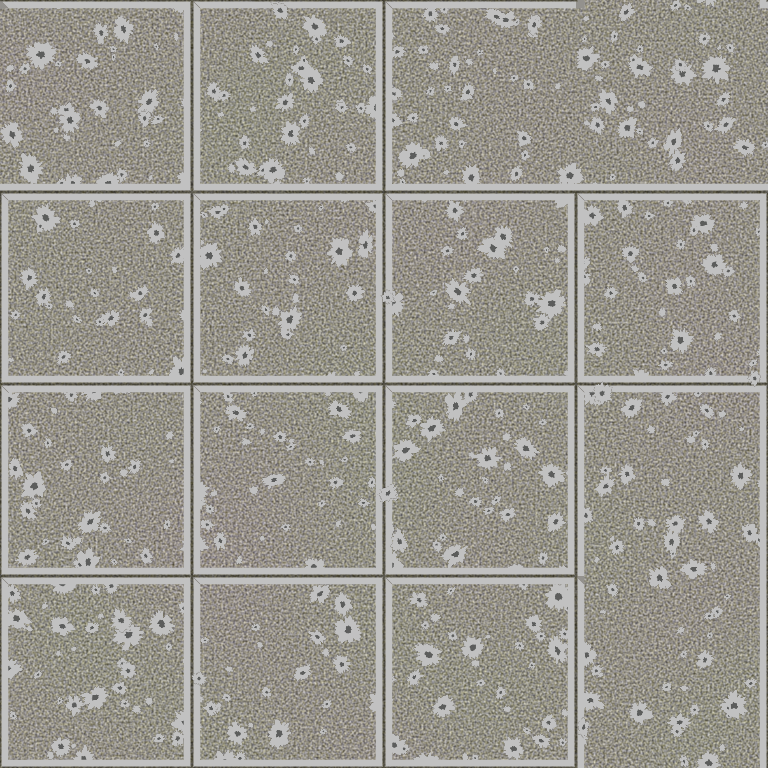
A three.js fragment shader for this pattern:

```glsl
// Grainy stone paving in a four by four grid, with pale frames, dark joints and
// lichen rosettes. Some joints are left out so neighbouring slabs merge; rosettes
// come from jittered lattices, with outlines roughened by gradient noise.
varying vec2 vUv;

const float GRID = 4.0;
const float BAND = 0.0108;
const float JOINT = 0.0021;
const float FAR = 1.0;

const vec3 STONE = vec3(0.580, 0.566, 0.526);
const vec3 PALE = vec3(0.755);
const vec3 RIM = vec3(0.49, 0.48, 0.46);
const vec3 CORE = vec3(0.36, 0.365, 0.36);
const vec3 GROUT = vec3(0.34, 0.33, 0.28);

vec2 hash2(vec2 p) {
  vec3 q = fract(p.xyx * vec3(0.1031, 0.1030, 0.0973));
  q += dot(q, q.yzx + 33.33);
  return fract((q.xx + q.yz) * q.zy);
}

float gradientDot(vec2 cell, vec2 offset) {
  float angle = 6.2832 * hash2(cell).x;
  return dot(vec2(cos(angle), sin(angle)), offset);
}

float gradientNoise(vec2 p) {
  vec2 i = floor(p), f = p - i;
  vec2 u = f * f * (3.0 - 2.0 * f);
  vec2 e = vec2(1.0, 0.0);
  float low = mix(gradientDot(i, f), gradientDot(i + e, f - e), u.x);
  float high = mix(gradientDot(i + e.yx, f - e.yx), gradientDot(i + 1.0, f - 1.0), u.x);
  return mix(low, high, u.y);
}

float cover(float d, float pixel) {
  return 1.0 - smoothstep(-0.6 * pixel, 0.6 * pixel, d);
}

// Square-ended distance to a wall segment
float wallDistance(vec2 p, vec2 center, vec2 halfSize) {
  vec2 v = abs(p - center) - halfSize;
  return max(max(v.x, v.y), 0.0);
}

// Distances to the nearest upright (x) and level (y) joints
vec2 jointDistances(vec2 p) {
  vec2 nearest = vec2(FAR);
  for (int j = -1; j <= 1; j++) {
    for (int i = -1; i <= 1; i++) {
      vec2 cell = floor(p * GRID) + vec2(float(i), float(j));
      vec2 id = mod(cell, GRID);
      bool openSide = id.y > 2.5 && (id.x > 2.5 || id.x < 0.5);
      bool openBase = id.x > 2.5 && id.y < 1.5;
      float side = wallDistance(p, (cell + vec2(0.0, 0.5)) / GRID, vec2(0.0, 0.5 / GRID));
      float base = wallDistance(p, (cell + vec2(0.5, 0.0)) / GRID, vec2(0.5 / GRID, 0.0));
      if (!openSide) nearest.x = min(nearest.x, side);
      if (!openBase) nearest.y = min(nearest.y, base);
    }
  }
  return nearest;
}

// One ragged rosette: distance to its body (x) and to its dark core (y)
vec2 rosette(vec2 p, float radius, vec2 seed) {
  float turn = 6.2832 * seed.x, c = cos(turn), s = sin(turn);
  vec2 q = mat2(c, -s, s, c) * p * vec2(1.0, 1.0 + 0.55 * seed.y);
  float len = length(q);
  vec2 dir = q / max(len, 0.00001);
  vec2 shift = seed * 61.0;
  float ragged = 0.55 * gradientNoise(dir * 2.0 + shift) + 0.5 * gradientNoise(dir * 5.0 + shift);
  float coreShape = 0.7 * gradientNoise(dir * 1.7 + shift + 9.0);
  return vec2(len - radius * (1.0 + ragged), len - radius * 0.29 * (1.0 + coreShape));
}

// Wrapped lattice of rosettes, nearest body and core
vec2 scatter(vec2 p, float count, float density, vec2 sizes, float salt) {
  vec2 nearest = vec2(FAR), home = floor(p * count);
  for (int j = -1; j <= 1; j++) {
    for (int i = -1; i <= 1; i++) {
      vec2 cell = home + vec2(float(i), float(j));
      vec2 key = mod(cell, count) + salt;
      vec2 pick = hash2(key + 17.3);
      if (pick.x < density) {
        vec2 center = (cell + 0.05 + 0.9 * hash2(key)) / count;
        float radius = mix(sizes.x, sizes.y, pick.y);
        nearest = min(nearest, rosette(p - center, radius, hash2(key + 41.7)));
      }
    }
  }
  return nearest;
}

vec3 paintLichen(vec3 color, vec2 d, float pixel) {
  color = mix(color, RIM, 0.7 * cover(d.x - 0.0009, pixel));
  color = mix(color, PALE, cover(d.x, pixel));
  return mix(color, CORE, cover(d.y, pixel));
}

void main() {
  vec2 p = vUv;
  float pixel = max(fwidth(p.x), 0.0001);

  // Speckled stone with a slow drift between olive and mauve
  float grain = gradientNoise(p * 330.0) + 0.7 * gradientNoise(p * 410.0 + 57.0);
  float warmth = gradientNoise(p * 290.0 + 131.0);
  float drift = gradientNoise(p * 5.0 + 3.0);
  vec3 speckle = 0.27 * grain + vec3(0.03, 0.02, -0.09) * warmth;
  vec3 color = STONE + speckle + vec3(0.012, -0.008, 0.018) * drift;

  // Lichen on the slabs, then bare flakes without cores
  vec2 lichen = scatter(p, 20.0, 0.44, vec2(0.009, 0.0175), 3.0);
  lichen = min(lichen, scatter(p, 28.0, 0.30, vec2(0.004, 0.008), 71.0));
  lichen.x = min(lichen.x, scatter(p, 24.0, 0.30, vec2(0.003, 0.006), 137.0).x);
  color = paintLichen(color, lichen, pixel);

  // Pale frame, corner mitres and grout
  vec2 joints = jointDistances(p);
  float joint = min(joints.x, joints.y);
  color = mix(color, PALE, cover(joint - BAND, pixel));
  vec2 local = fract(p * GRID);
  float upperLeft = step(local.x, 0.5) * step(0.5, local.y);
  float mitre = cover(abs(joints.x - joints.y) * 0.707 - 0.0004, pixel);
  mitre *= cover(max(joints.x, joints.y) - BAND, pixel) * upperLeft;
  color = mix(color, RIM, 0.8 * mitre);
  vec3 grout = mix(GROUT, STONE, 0.5 * smoothstep(0.0006, JOINT, joint)) + 0.6 * speckle;
  color = mix(color, grout, cover(joint - JOINT, pixel));

  // A few rosettes grow across the frames
  color = paintLichen(color, scatter(p, 20.0, 0.09, vec2(0.007, 0.014), 211.0), pixel);
  gl_FragColor = vec4(color, 1.0);
}
```
